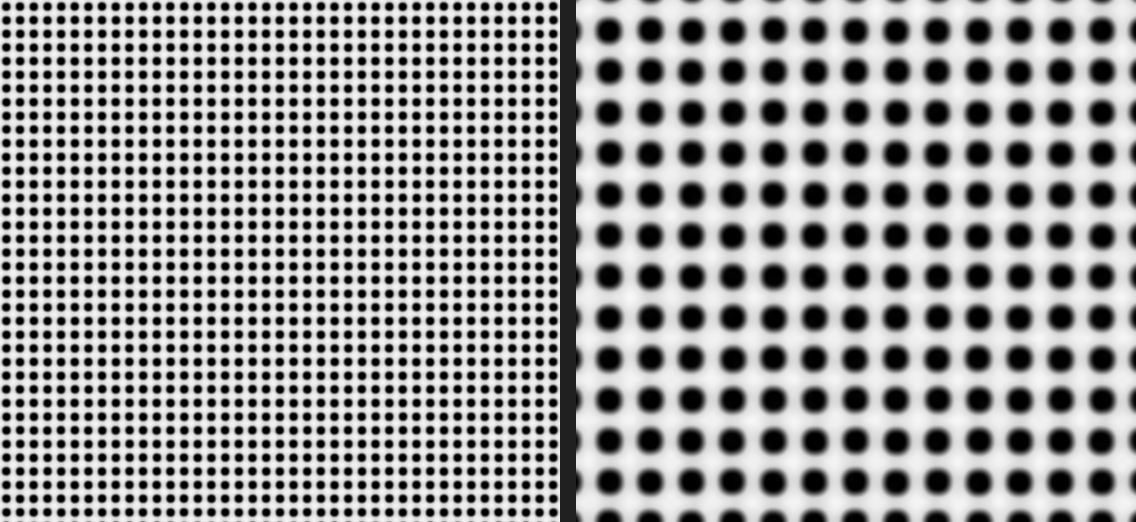
Left: the whole. Right: its middle third, enlarged.
This pattern is drawn by a WebGL 1 fragment shader. Its source:

```glsl
precision highp float;

uniform vec2 u_resolution;

const float COLUMNS = 40.96;           // cells across the canvas width
const vec2 FIRST_DOT = vec2(0.47, 0.48); // first centre from the top left, in cells
const float PAPER = 0.985;

float hash(vec2 p) {
  vec3 q = fract(vec3(p.xyx) * 0.1031);
  q += dot(q, q.yzx + 33.33);
  return fract((q.x + q.y) * q.z);
}

float valueNoise(vec2 p) {
  vec2 i = floor(p);
  vec2 f = fract(p);
  f = f * f * (3.0 - 2.0 * f);
  float low = mix(hash(i), hash(i + vec2(1.0, 0.0)), f.x);
  float high = mix(hash(i + vec2(0.0, 1.0)), hash(i + 1.0), f.x);
  return mix(low, high, f.y);
}

// Small shift of each dot from its grid point
vec2 dotShift(vec2 cell) {
  return (vec2(hash(cell + 17.0), hash(cell + 59.0)) - 0.5) * 0.03;
}

// Slightly squared radius
float softRadius(vec2 p) {
  vec2 q = pow(abs(p) + 0.0001, vec2(2.25));
  return pow(q.x + q.y, 1.0 / 2.25);
}

// Grey level of blurred dots with overlapping halos
float dotScreen(vec2 p) {
  vec2 cell = floor(p);
  float halo = 0.0;
  float clearArea = 1.0;
  for (int y = -1; y <= 1; y++) {
    for (int x = -1; x <= 1; x++) {
      vec2 id = cell + vec2(float(x), float(y));
      vec2 offset = p - id - 0.5 - dotShift(id);
      halo += 0.45 * exp(-8.0 * dot(offset, offset));
      clearArea *= smoothstep(0.17, 0.42, softRadius(offset));
    }
  }
  return (PAPER - halo) * clearArea;
}

void main() {
  // Square cells measured from the top left
  vec2 fromTop = vec2(gl_FragCoord.x, u_resolution.y - gl_FragCoord.y);
  vec2 p = fromTop / u_resolution.x * COLUMNS + 0.5 - FIRST_DOT;

  float grey = dotScreen(p);

  // Faint mottling
  grey += (valueNoise(p * 5.0) - 0.5) * 0.03;

  gl_FragColor = vec4(vec3(clamp(grey, 0.0, 1.0)), 1.0);
}
```
